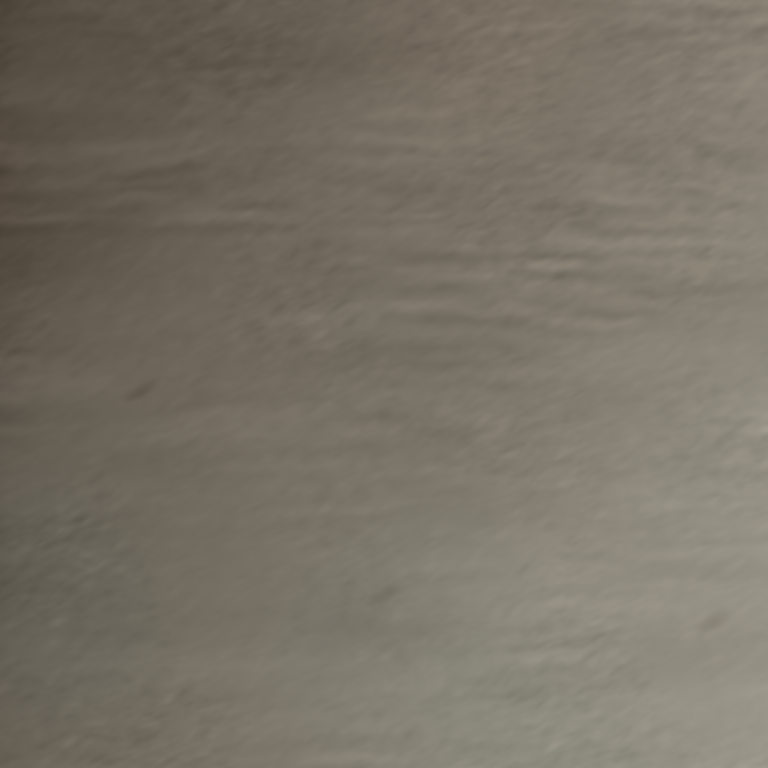
This texture is drawn by a three.js fragment shader. Its source:

```glsl
varying vec2 vUv;

const vec3 SHADOW_TONE = vec3(0.335, 0.305, 0.265);
const vec3 LIGHT_TONE = vec3(0.595, 0.572, 0.520);
const vec3 COOL_TINT = vec3(-0.008, 0.001, 0.003);
const vec3 PALE_TINT = vec3(1.0, 0.97, 0.88);

const float SHADE_BASE = -0.01;
const float SHADE_ACROSS = 0.69;
const float SHADE_DOWN = 0.41;
const float EDGE_DEPTH = 0.10;
const float EDGE_WIDTH = 0.06;

const float GRAIN_TILT = 0.04;
const float GRAIN_JITTER = 0.004;
const float WRINKLE_ANGLE = 0.40;
const vec2 PATCH_CELLS = vec2(3.0, 7.0);
const vec2 BAND_CELLS = vec2(4.0, 22.0);
const vec2 STREAK_CELLS = vec2(9.0, 56.0);
const vec2 WRINKLE_CELLS = vec2(42.0, 105.0);
const vec2 FLECK_CELLS = vec2(85.0, 170.0);
const vec2 KNOT_CELLS = vec2(9.0, 17.0);

const float PATCH_DEPTH = 0.018;
const float BAND_DEPTH = 0.018;
const float STREAK_DEPTH = 0.034;
const float WRINKLE_DEPTH = 0.021;
const float FLECK_DEPTH = 0.011;
const float KNOT_DEPTH = 0.05;
const float KNOT_SHARE = 0.04;

vec3 hash3(vec2 cell) {
  vec3 q = fract(cell.xyx * vec3(0.1031, 0.1030, 0.0973));
  q += dot(q, q.yzx + 33.33);
  return fract((q.xxy + q.yzz) * q.zyx);
}

// Cellular noise: each cell holds one soft spot, light or dark
float spots(vec2 p) {
  vec2 cell = floor(p);
  float total = 0.0;
  for (int j = -1; j <= 1; j++) {
    for (int i = -1; i <= 1; i++) {
      vec2 id = cell + vec2(float(i), float(j));
      vec3 rnd = hash3(id + 57.0);
      vec2 d = p - id - rnd.xy;
      float body = max(0.0, 1.0 - dot(d, d));
      total += (2.0 * rnd.z - 1.0) * body * body * body;
    }
  }
  return total;
}

// Rare small dark marks, one at most in each cell
float knots(vec2 p) {
  vec2 cell = floor(p);
  vec3 rnd = hash3(cell + 211.0);
  vec2 d = fract(p) - mix(vec2(0.35), vec2(0.65), rnd.xy);
  d.y -= 0.8 * d.x;
  float body = max(0.0, 1.0 - dot(d, d) * 14.0);
  return step(rnd.z, KNOT_SHARE) * body * body;
}

// Layered sines and small spots bend the grain
vec2 bendGrain(vec2 p) {
  float wave = 0.007 * sin(5.0 * p.x + 4.0 * p.y)
             + 0.003 * sin(13.0 * p.x - 17.0 * p.y + 1.3)
             + GRAIN_JITTER * spots(p * vec2(24.0, 30.0) + 5.0);
  return vec2(p.x, p.y - GRAIN_TILT * p.x + wave);
}

mat2 rotation(float angle) {
  float c = cos(angle);
  float s = sin(angle);
  return mat2(c, -s, s, c);
}

void main() {
  vec2 grain = bendGrain(vUv);

  // Broad falloff of light from lower right to upper left
  float shade = SHADE_BASE + SHADE_ACROSS * vUv.x + SHADE_DOWN * (1.0 - vUv.y);
  shade -= EDGE_DEPTH * exp(-vUv.x / EDGE_WIDTH);
  vec3 color = mix(SHADOW_TONE, LIGHT_TONE, shade);

  // Cloudy patches and long bands
  float cloud = spots(grain * PATCH_CELLS + 3.0);
  float tint = spots(vUv * PATCH_CELLS.xx + 21.0);
  float band = spots(grain * BAND_CELLS + 9.0);
  color += PATCH_DEPTH * cloud + BAND_DEPTH * band;
  color += COOL_TINT * (tint + 0.5 - vUv.y);

  // Thin raised streaks, lit above and shaded below, stronger near the top
  vec2 streakPos = grain * STREAK_CELLS;
  float relief = spots(streakPos) - spots(streakPos + vec2(0.1, 0.5));
  float presence = smoothstep(-0.5, 0.6, spots(grain * vec2(4.0, 9.0) + 40.0));
  presence *= mix(0.55, 1.15, smoothstep(0.15, 0.75, vUv.y));
  color += PALE_TINT * STREAK_DEPTH * relief * presence;

  // Fine slanted wrinkles and flecks in loose patches
  mat2 slant = rotation(WRINKLE_ANGLE);
  float wrinkleArea = smoothstep(-0.4, 0.6, spots(vUv * 6.0 + 70.0));
  float wrinkle = spots(slant * grain * WRINKLE_CELLS);
  float fleck = spots(slant * grain * FLECK_CELLS + 31.0);
  float fine = WRINKLE_DEPTH * wrinkle + FLECK_DEPTH * fleck;
  color += PALE_TINT * fine * mix(0.45, 1.1, wrinkleArea);

  color -= KNOT_DEPTH * knots(grain * KNOT_CELLS);

  gl_FragColor = vec4(color, 1.0);
}
```
